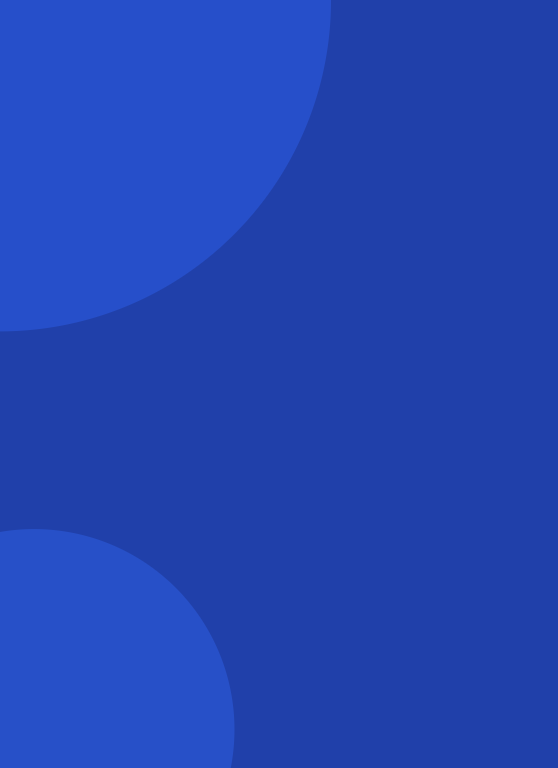
Write a WebGL 2 fragment shader that draws this background.

```glsl
#version 300 es
precision highp float;
// Flat deep-blue ground with two brighter discs cut off by the left side:
// a large quarter disc in the top corner and a smaller one at the bottom.
// Each disc is a circle distance function with an antialiased edge.

uniform vec2 u_resolution;
out vec4 fragColor;

// Lengths are in units of the canvas height, origin at the lower left.
const vec3 GROUND_COLOR = vec3(0.125, 0.251, 0.665);
const vec3 TOP_COLOR    = vec3(0.149, 0.310, 0.792);
const vec3 BOTTOM_COLOR = vec3(0.151, 0.314, 0.786);

const vec2  TOP_CENTER    = vec2(0.0, 0.9995);
const float TOP_RADIUS    = 0.431;
const vec2  BOTTOM_CENTER = vec2(0.0443, 0.0501);
const float BOTTOM_RADIUS = 0.261;

// Coverage of a disc, softened over one pixel.
float disc(vec2 p, vec2 center, float radius, float pixel) {
    float dist = length(p - center) - radius;
    return clamp(0.5 - dist / pixel, 0.0, 1.0);
}

void main() {
    float pixel = 1.0 / u_resolution.y;
    vec2 p = gl_FragCoord.xy * pixel;

    vec3 color = GROUND_COLOR;
    color = mix(color, TOP_COLOR, disc(p, TOP_CENTER, TOP_RADIUS, pixel));
    color = mix(color, BOTTOM_COLOR, disc(p, BOTTOM_CENTER, BOTTOM_RADIUS, pixel));

    fragColor = vec4(color, 1.0);
}
```
